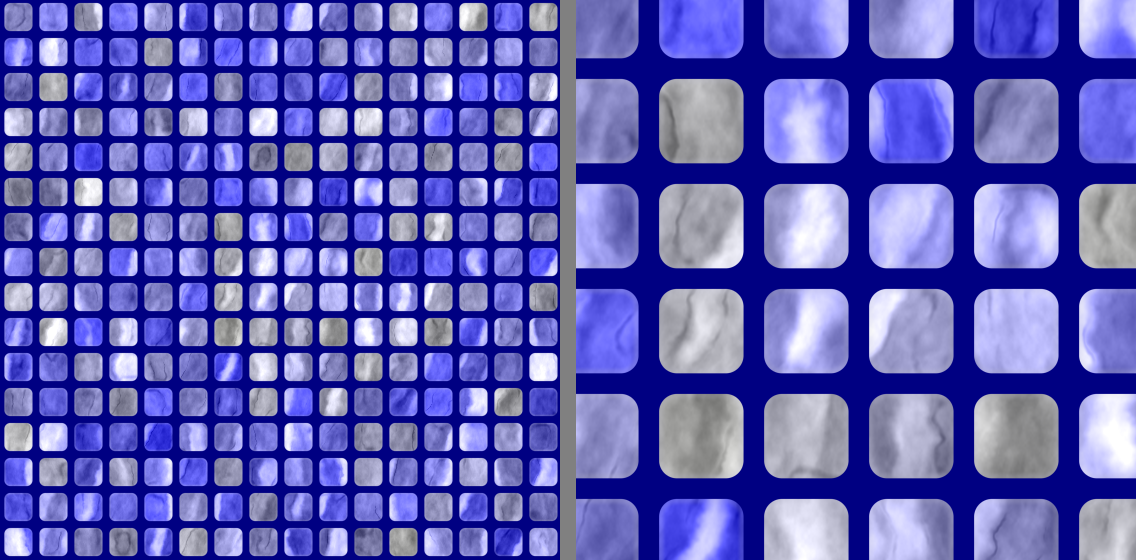
Left, the full canvas; right, a detail of the centre.
Write a WebGL 1 fragment shader that draws this pattern.

```glsl
precision highp float;
// Sixteen by sixteen rounded marbled glass tiles, grey to blue, in navy grout.
uniform vec2 u_resolution;

float hash(vec2 p) {
  vec3 q = fract(vec3(p.xyx) * 0.1031);
  q += dot(q, q.yzx + 33.33);
  return fract((q.x + q.y) * q.z);
}

float noise(vec2 p) {
  vec2 i = floor(p), f = fract(p);
  f = f * f * (3.0 - 2.0 * f);
  return mix(mix(hash(i), hash(i + vec2(1.0, 0.0)), f.x),
             mix(hash(i + vec2(0.0, 1.0)), hash(i + vec2(1.0, 1.0)), f.x), f.y);
}

float fbm(vec2 p) {
  float sum = 0.0, amp = 0.5;
  for (int i = 0; i < 4; i++) {
    sum += amp * noise(p);
    p = p * 2.03 + 17.3;
    amp *= 0.5;
  }
  return sum / 0.9375;
}

float roundedBox(vec2 p, float halfSize, float radius) {
  vec2 d = abs(p) - halfSize + radius;
  return length(max(d, 0.0)) + min(max(d.x, d.y), 0.0) - radius;
}

// Marbled glass: p is local to the tile, cell selects its own piece of stone.
vec3 marble(vec2 p, vec2 cell) {
  vec2 seed = cell * 13.0 + 40.0;
  float tint = hash(cell + 3.7);
  float blue = 0.02 + 0.66 * pow(tint, 1.15);

  // Lean and bend the grain, which runs mostly upright
  vec2 q = p;
  q.x += (hash(cell + 61.2) - 0.65) * 0.7 * p.y;
  q.x += 0.28 * (fbm(p * 2.5 + seed + 5.0) - 0.5);

  float cloud = fbm(q * vec2(3.2, 1.3) + seed) - 0.5;
  float mottle = fbm(p * vec2(7.0, 5.0) + seed + 90.0) - 0.5;
  float band = smoothstep(0.52, 0.9, noise(q * vec2(2.6, 0.8) + seed + 31.0));
  float ridge = abs(noise(q * vec2(2.3, 1.1) + seed + 57.0) - 0.5);
  float vein = (1.0 - smoothstep(0.0, 0.07, ridge)) * smoothstep(0.3, 0.7, fbm(p * 3.0 + seed + 71.0));

  float light = 0.66 - 0.56 * blue + 0.16 * (hash(cell + 27.1) - 0.5);
  light += 0.42 * cloud + 0.20 * mottle - 0.15 * vein;
  light += band * (0.24 + 0.38 * blue);
  float warm = 0.03 * (1.0 - smoothstep(0.0, 0.12, blue));
  return clamp(vec3(light, light, light + blue - warm), 0.0, 1.0);
}

void main() {
  vec2 grid = gl_FragCoord.xy / u_resolution * 16.0;
  vec2 cell = mod(floor(grid), 16.0);
  vec2 p = fract(grid) - vec2(0.527, 0.513);
  float pixel = 16.0 / min(u_resolution.x, u_resolution.y);

  float d = roundedBox(p, 0.402, 0.17);
  vec3 glass = marble(p, cell);

  // Faint pale rim just inside the edge
  glass = mix(glass, vec3(0.76, 0.76, 0.84), 0.2 * smoothstep(-0.07, -0.01, d));

  float cover = 1.0 - smoothstep(-0.7 * pixel, 0.7 * pixel, d);
  gl_FragColor = vec4(mix(vec3(0.0, 0.0, 0.51), glass, cover), 1.0);
}
```
